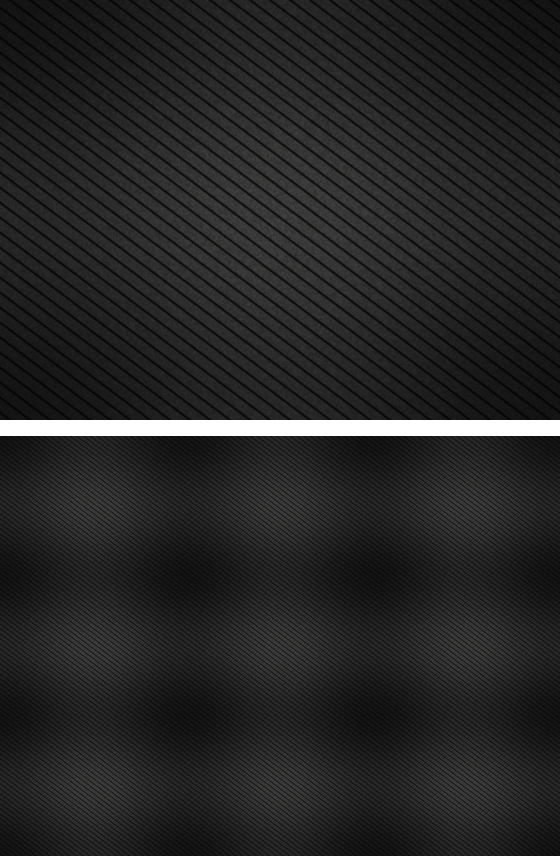
Top, the tile; bottom, the same tile 3 across and 3 down.
A Shadertoy shader for this pattern:

```glsl
const float STRIPES = 28.0;              // repeats across and down
const float LINE_HALF_WIDTH = 0.0025;    // in canvas heights
const float LINE_SOFTNESS = 0.0014;
const float LINE_SHADE = 0.24;           // groove brightness relative to the band
const vec3 CORNER_COLOR = vec3(0.076);
const vec3 CENTER_COLOR = vec3(0.226, 0.226, 0.224);
const vec2 FINE_CELLS = vec2(384.0, 288.0);
const vec2 COARSE_CELLS = vec2(176.0, 132.0);
const float FINE_GRAIN = 0.26;
const float COARSE_GRAIN = 0.10;
const float TAU = 6.2831853;

// Integer hash, returns 0..1
float hash(vec2 cell) {
    uvec2 q = uvec2(cell) * uvec2(1597u, 3571u);
    uint n = q.x ^ (q.y * 7919u);
    n = (n ^ (n >> 15)) * 73939u;
    n = (n ^ (n >> 13)) * 91397u;
    return float((n ^ (n >> 16)) & 65535u) / 65535.0;
}

// Value noise that wraps over the canvas, centred on zero
float wrappedNoise(vec2 uv, vec2 cells) {
    vec2 p = uv * cells;
    vec2 cell = floor(p);
    vec2 f = fract(p);
    f = f * f * (3.0 - 2.0 * f);
    vec2 a = mod(cell, cells);
    vec2 b = mod(cell + 1.0, cells);
    float lower = mix(hash(a), hash(vec2(b.x, a.y)), f.x);
    float upper = mix(hash(vec2(a.x, b.y)), hash(b), f.x);
    return mix(lower, upper, f.y) - 0.5;
}

// Coverage of the thin diagonal grooves
float grooves(vec2 uv, float aspect, float pixel) {
    float phase = fract(STRIPES * (uv.x + uv.y)) - 0.5;
    float dist = abs(phase) / (STRIPES * length(vec2(1.0 / aspect, 1.0)));
    float soft = max(LINE_SOFTNESS, pixel);
    return 1.0 - smoothstep(LINE_HALF_WIDTH - soft, LINE_HALF_WIDTH + soft, dist);
}

// Periodic light: 1 in the middle, 0 in the corners
float centerGlow(vec2 uv) {
    vec2 wave = 0.5 - 0.5 * cos(TAU * uv);
    return 0.5 * (wave.x + wave.y);
}

void mainImage(out vec4 fragColor, in vec2 fragCoord) {
    vec2 uv = fragCoord / iResolution.xy;
    float aspect = iResolution.x / iResolution.y;

    // Lit band surface
    vec3 color = mix(CORNER_COLOR, CENTER_COLOR, centerGlow(uv));

    // Fabric grain
    float grain = FINE_GRAIN * wrappedNoise(uv, FINE_CELLS)
                + COARSE_GRAIN * wrappedNoise(uv, COARSE_CELLS);
    color *= 1.0 + grain;

    // Dark grooves between bands
    color *= mix(1.0, LINE_SHADE, grooves(uv, aspect, 1.0 / iResolution.y));

    fragColor = vec4(color, 1.0);
}
```
